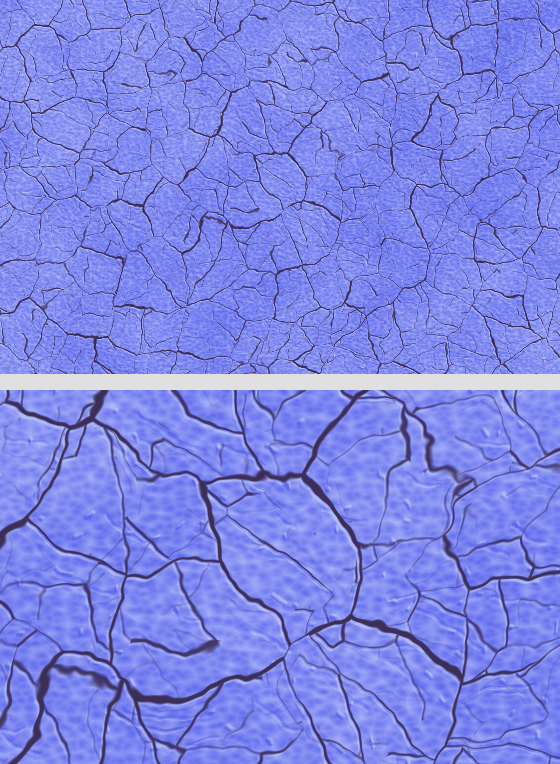
Top, the full canvas; bottom, a detail of the centre.
Give the GLSL for this texture, as a Shadertoy shader.

```glsl
// Sun-dried violet-blue paint, split into polygons by a hierarchy of cracks.
// Cellular edges of three sizes form the cracks; cellular grain, flecks and
// scratches form a relief that is lit by comparing two nearby heights.

const vec3 DEEP_PAINT = vec3(0.435, 0.475, 0.937);
const vec3 PALE_PAINT = vec3(0.585, 0.625, 0.957);
const vec3 CRACK_DARK = vec3(0.235, 0.18, 0.33);
const vec2 TO_LIGHT = vec2(0.0019, 0.0026);

vec2 hash22(vec2 p) {
    vec3 q = fract(p.xyx * vec3(0.1031, 0.1030, 0.0973));
    q += dot(q, q.yzx + 33.33);
    return fract((q.xx + q.yz) * q.zy);
}

// Layered sines, roughly -1 to 1
float waves(vec2 p) {
    float sum = 0.0, amp = 0.5;
    for (int i = 0; i < 4; i++) {
        sum += amp * sin(p.x + 1.7 * sin(p.y));
        p = mat2(1.2, 1.6, -1.6, 1.2) * p + 1.3;
        amp *= 0.55;
    }
    return sum;
}

// Bends the plane so that cracks wander and cells vary in size
vec2 wander(vec2 p) {
    vec2 slow = vec2(waves(p * 4.0), waves(p.yx * 4.0 + 7.0));
    vec2 quick = vec2(waves(p * 27.0 + 3.0), waves(p.yx * 27.0 + 11.0));
    return p + 0.038 * slow + 0.0105 * quick;
}

// Distance to the nearest scattered point, in cells
float cellular(vec2 p) {
    vec2 cell = floor(p);
    float nearest = 8.0;
    for (int j = -1; j <= 1; j++)
    for (int i = -1; i <= 1; i++) {
        vec2 id = cell + vec2(i, j);
        vec2 r = id + hash22(id) - p;
        nearest = min(nearest, dot(r, r));
    }
    return sqrt(nearest);
}

// x: crack cover, yz: id of the enclosing cell; only a share of edges opens
vec3 cracks(vec2 p, float scale, float width, float share, float soft) {
    p *= scale;
    vec2 cell = floor(p), home = cell, toHome = vec2(8.0);
    for (int j = -1; j <= 1; j++)
    for (int i = -1; i <= 1; i++) {
        vec2 id = cell + vec2(i, j);
        vec2 r = id + hash22(id) - p;
        if (dot(r, r) < dot(toHome, toHome)) { toHome = r; home = id; }
    }
    float taper = 0.9 + 0.4 * waves(p * 2.6);
    float cover = 0.0;
    for (int j = -2; j <= 2; j++)
    for (int i = -2; i <= 2; i++) {
        if (i == 0 && j == 0) continue;
        vec2 id = home + vec2(i, j);
        vec2 r = id + hash22(id) - p;
        float d = dot(0.5 * (toHome + r), normalize(r - toHome)) / scale;
        float open = (hash22(home + id + 0.5).x - 1.0 + share) / share;
        if (open <= 0.0) continue;
        float w = width * taper * (0.36 + 0.64 * open * open);
        float line = 1.0 - smoothstep(w - soft, w + soft, d);
        cover = max(cover, line * clamp(1.1 * w / soft, 0.0, 1.0));
    }
    return vec3(cover, home);
}

// Short strokes scattered on a grid; lean is their main angle, spread its range
float strokes(vec2 p, float scale, float size, float width, float share,
              float lean, float spread, float soft) {
    vec2 cell = floor(p * scale);
    float cover = 0.0;
    for (int j = -1; j <= 1; j++)
    for (int i = -1; i <= 1; i++) {
        vec2 id = cell + vec2(i, j);
        vec2 pick = hash22(id + 91.0);
        if (pick.x > share) continue;
        float angle = lean + spread * (pick.y - 0.5);
        vec2 dir = vec2(cos(angle), sin(angle));
        vec2 r = p - (id + hash22(id + 17.0)) / scale;
        float reach = size * (0.3 + 0.7 * fract(pick.y * 7.3));
        float d = length(r - dir * clamp(dot(r, dir), -reach, reach));
        cover = max(cover, 1.0 - smoothstep(width - soft, width + soft, d));
    }
    return cover;
}

// x: height of the paint, y: crack depth
vec2 surface(vec2 p, float soft) {
    vec2 q = wander(p);
    vec3 major = cracks(q, 9.6, 0.0027, 1.0, soft);
    vec3 minor = cracks(q + 3.7 * hash22(major.yz), 16.0, 0.0016, 0.68, soft);
    vec3 hair = cracks(q + 2.3 * hash22(minor.yz), 28.0, 0.0009, 0.36, soft);
    float depth = max(major.x, max(0.9 * minor.x, 0.6 * hair.x));
    float flecks = strokes(q, 44.0, 0.003, 0.0011, 0.38, 0.6, 5.0, soft);
    float scratch = strokes(q, 16.0, 0.03, 0.0006, 0.7, -0.25, 1.0, soft);
    float grain = cellular(q * vec2(48.0, 85.0));
    return vec2(0.5 * flecks - 0.4 * scratch + 0.5 * grain - 0.5 * depth, depth);
}

void mainImage(out vec4 fragColor, in vec2 fragCoord) {
    vec2 p = fragCoord / iResolution.y;
    float soft = max(0.52 / iResolution.y, 0.0011);
    vec2 here = surface(p, soft);
    float relief = here.x - surface(p + TO_LIGHT, soft).x;

    // Cloudy paint tone, fine grain and lit relief
    float tone = 0.51 + 0.28 * waves(p * 3.1 + 2.0) + 0.26 * waves(p * 17.0);
    tone += 1.15 * (cellular(p * vec2(95.0, 140.0)) - 0.45) + 1.9 * relief;
    vec3 paint = mix(DEEP_PAINT, PALE_PAINT, clamp(tone, -0.45, 1.7));

    fragColor = vec4(mix(paint, CRACK_DARK, here.y), 1.0);
}
```
